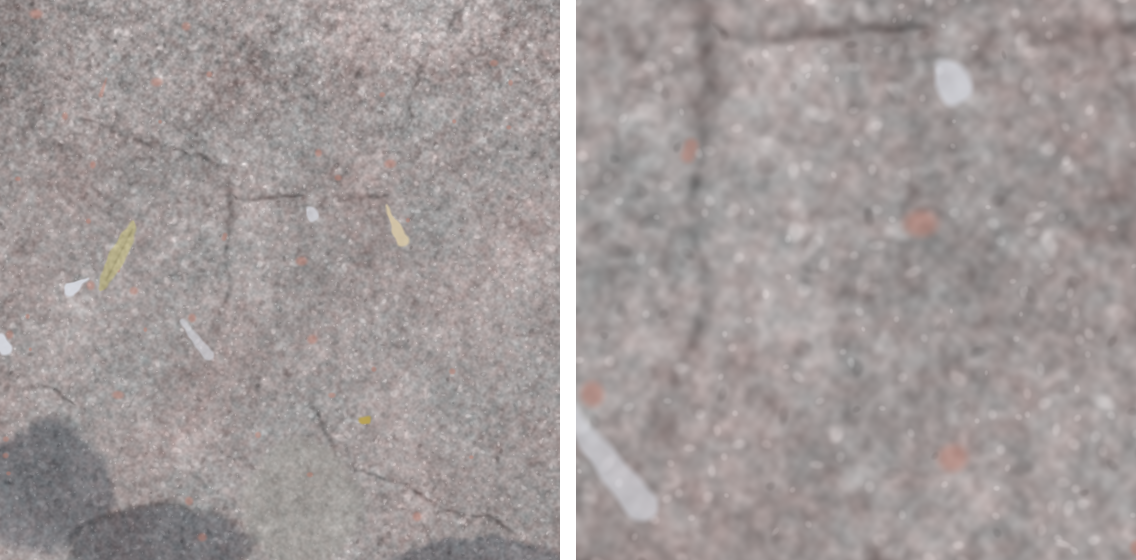
Left: the whole. Right: its middle third, enlarged.
Give the GLSL for this texture, as a Shadertoy shader.

```glsl
// Weathered concrete: soft mottled grey grain with faint cracks, dark stones
// along the bottom, pale flecks and a little litter. Gradient noise gives the
// mottling, warped segments the cracks, tapered capsules the litter.

vec2 hash2(vec2 p) {
    vec3 q = fract(p.xyx * vec3(0.1031, 0.1030, 0.0973));
    q += dot(q, q.yzx + 33.33);
    return fract((q.xx + q.yz) * q.zy);
}

float corner(vec2 cell, vec2 offset, vec2 f) {
    return dot(hash2(cell + offset) * 2.0 - 1.0, f - offset);
}

float gradientNoise(vec2 p) {
    vec2 i = floor(p), f = p - i;
    vec2 u = f * f * f * (f * (f * 6.0 - 15.0) + 10.0);
    return mix(mix(corner(i, vec2(0, 0), f), corner(i, vec2(1, 0), f), u.x),
               mix(corner(i, vec2(0, 1), f), corner(i, vec2(1, 1), f), u.x), u.y);
}

// Noise at a frequency, turned and shifted so that layers do not line up
float layer(vec2 p, float freq) {
    return gradientNoise(mat2(0.8, 0.6, -0.6, 0.8) * p * freq + freq * 1.7 + 40.0);
}

// x: distance to the segment, y: position along it
vec2 segment(vec2 p, vec2 a, vec2 b) {
    vec2 d = b - a;
    float h = clamp(dot(p - a, d) / dot(d, d), 0.0, 1.0);
    return vec2(length(p - a - d * h), h);
}

float crack(vec2 p, vec2 a, vec2 b, float width) {
    float d = segment(p, a, b).x / width;
    return exp(-d * d);
}

// Capsule whose radius runs from ra to rb
float chip(vec2 p, vec2 a, vec2 b, float ra, float rb) {
    vec2 s = segment(p, a, b);
    return smoothstep(0.003, -0.003, s.x - mix(ra, rb, s.y));
}

float leaf(vec2 p, vec2 a, vec2 b, float width) {
    vec2 s = segment(p, a, b);
    return smoothstep(0.003, -0.003, s.x - width * sqrt(s.y * (1.0 - s.y)) * 2.0);
}

float stone(vec2 p, vec2 centre, vec2 radius) {
    return smoothstep(1.08, 0.85, length((p - centre) / radius));
}

// Irregular soft grains, one per grid cell; share sets how many show
float flecks(vec2 p, float freq, float share) {
    vec2 q = p * freq, cell = floor(q);
    float sum = 0.0;
    for (int y = -1; y <= 1; y++)
    for (int x = -1; x <= 1; x++) {
        vec2 id = cell + vec2(x, y);
        vec2 place = hash2(id + freq), kind = hash2(id + freq * 3.0);
        vec2 d = q - id - place;
        d.x *= 0.7 + 0.6 * place.y;
        float size = 0.16 + 0.28 * kind.y;
        sum = max(sum, step(kind.x, share) * smoothstep(size, size * 0.3, length(d)));
    }
    return sum;
}

void mainImage(out vec4 fragColor, in vec2 fragCoord) {
    vec2 p = fragCoord / iResolution.y;
    vec2 wobble = vec2(layer(p, 13.0), layer(p + 5.0, 13.0));
    vec2 ragged = vec2(layer(p, 48.0), layer(p + 3.0, 48.0));
    vec2 w = p + wobble * 0.028 + ragged * 0.009;

    // Mottled tone, rougher towards the top
    float rough = mix(0.9, 1.25, smoothstep(0.55, 0.9, p.y));
    float grain = 0.09 * layer(p, 24.0) + 0.11 * layer(p, 52.0)
                + 0.12 * layer(p, 92.0) + 0.085 * layer(p, 150.0);
    float tone = 0.608 + 0.07 * layer(p, 4.0) + 0.075 * layer(p, 10.0) + grain * rough;
    tone += 0.06 * stone(w, vec2(0.7, 0.97), vec2(0.2, 0.1));
    tone -= 0.07 * stone(w, vec2(0.0, 0.93), vec2(0.07, 0.12));
    tone -= 0.035 * stone(w, vec2(0.36, 0.86), vec2(0.16, 0.1));

    // Cracks, broken up along their length
    float lines = crack(w, vec2(0.84, 1.0), vec2(0.75, 0.88), 0.006);
    lines = max(lines, crack(w, vec2(0.75, 0.88), vec2(0.72, 0.76), 0.005));
    lines = max(lines, crack(w, vec2(0.1, 0.8), vec2(0.42, 0.7), 0.005));
    lines = max(lines, crack(w, vec2(0.42, 0.7), vec2(0.39, 0.42), 0.008));
    lines = max(lines, crack(w, vec2(0.42, 0.65), vec2(0.69, 0.65), 0.004));
    lines = max(lines, crack(w, vec2(0.52, 0.34), vec2(0.63, 0.14), 0.005));
    lines = max(lines, crack(w, vec2(0.6, 0.18), vec2(0.95, 0.03), 0.005));
    lines = max(lines, crack(w, vec2(0.0, 0.33), vec2(0.14, 0.28), 0.004));
    float veins = smoothstep(0.035, 0.0, abs(layer(w, 6.0))) * smoothstep(0.0, 0.3, layer(p, 8.0));
    tone -= 0.13 * lines * smoothstep(-0.35, 0.25, layer(p, 17.0)) + 0.04 * veins;

    // Scattered pale and dark grains
    tone += 0.085 * flecks(p + ragged * 0.008, 42.0, 0.22);
    tone += 0.07 * flecks(p + ragged * 0.004, 85.0, 0.2);
    tone -= 0.06 * flecks(p + ragged * 0.008, 55.0, 0.16);

    // Warm and cool drift of the grey
    float warmth = 0.016 + 0.03 * layer(p + 2.0, 7.0) + 0.03 * layer(p + 8.0, 60.0);
    vec3 color = tone + warmth * vec3(1.0, -0.35, -0.5) + vec3(0.004, -0.003, -0.003);

    // Smooth pale cement and dark bluish stones along the bottom
    color = mix(color, vec3(0.625, 0.62, 0.60) + grain * 0.5,
                0.6 * stone(w, vec2(0.54, 0.1), vec2(0.11, 0.12)));
    float dark = stone(w, vec2(0.08, 0.13), vec2(0.125, 0.12));
    dark = max(dark, stone(w, vec2(0.29, 0.015), vec2(0.16, 0.085)));
    dark = max(dark, stone(w, vec2(0.86, -0.01), vec2(0.17, 0.05)));
    color = mix(color, color * 0.78 + vec3(-0.01, 0.006, 0.022), dark);
    float rim = smoothstep(0.13, 0.0, abs(length((w - vec2(0.29, 0.015)) / vec2(0.16, 0.085)) - 0.98));
    color -= 0.08 * rim;

    // Rusty specks
    float rust = flecks(p, 34.0, 0.035);
    rust = max(rust, chip(p, vec2(0.18, 0.83), vec2(0.19, 0.86), 0.004, 0.001));
    rust = max(rust, chip(p, vec2(0.4, 0.574), vec2(0.402, 0.58), 0.004, 0.004));
    color = mix(color, vec3(0.76, 0.50, 0.44), 0.45 * rust);

    // Litter: leaves, white chips and a yellow seed
    vec2 q = p + ragged * 0.006;
    color = mix(color, vec3(0.73, 0.70, 0.54) + grain * 0.6,
                0.9 * leaf(q, vec2(0.178, 0.48), vec2(0.241, 0.605), 0.014));
    color -= 0.05 * crack(p, vec2(0.19, 0.5), vec2(0.236, 0.59), 0.0025);
    color = mix(color, vec3(0.84, 0.78, 0.66),
                0.9 * chip(q, vec2(0.69, 0.63), vec2(0.718, 0.573), 0.002, 0.013));
    float white = chip(q, vec2(0.126, 0.482), vec2(0.155, 0.502), 0.012, 0.002);
    white = max(white, chip(q, vec2(0.0, 0.39), vec2(0.01, 0.378), 0.014, 0.012));
    white = max(white, 0.8 * chip(q, vec2(0.555, 0.622), vec2(0.56, 0.613), 0.009, 0.008));
    white = max(white, 0.65 * chip(q, vec2(0.325, 0.426), vec2(0.372, 0.366), 0.004, 0.01));
    color = mix(color, vec3(0.85, 0.86, 0.89), 0.9 * white);
    color = mix(color, vec3(0.74, 0.64, 0.28),
                0.8 * chip(q, vec2(0.646, 0.25), vec2(0.656, 0.25), 0.007, 0.006));

    fragColor = vec4(clamp(color, 0.0, 1.0), 1.0);
}
```
